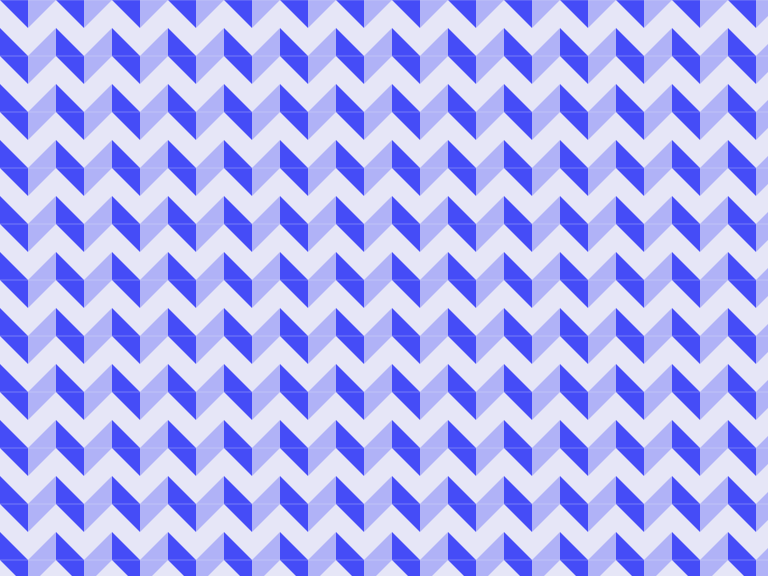
Write a WebGL 2 fragment shader that draws this pattern.

```glsl
#version 300 es
precision highp float;
// Folded zigzag ribbons: each square cell holds a dark and a mid-tone slanted
// face, made by folding x into a triangle wave and cutting stripes along it.
// A hairline seam crosses the faces at every cell boundary.

uniform vec2 u_resolution;
out vec4 outColor;

const float CELLS_DOWN    = 10.2857;  // cells in the canvas height
const float SEAM_WIDTH    = 0.016;    // in cells
const float SEAM_STRENGTH = 0.35;     // how much ground shows in the seam
const vec3  GROUND     = vec3(0.90, 0.90, 0.97);
const vec3  MID_FACE   = vec3(0.69, 0.70, 0.97);
const vec3  DARK_FACE  = vec3(0.27, 0.30, 0.97);

// Share of a pixel on the positive side of an edge at signed distance d.
float coverage(float d, float pixel) {
    return clamp(d / pixel + 0.5, 0.0, 1.0);
}

// Signed distance to a half-period stripe, positive for t in (0, 0.5).
float stripe(float t) {
    return 0.25 - abs(fract(t + 0.25) - 0.5);
}

void main() {
    // Cell coordinates, anchored at the top left corner, y downwards
    float pixel = CELLS_DOWN / u_resolution.y;
    vec2 cell = vec2(gl_FragCoord.x, u_resolution.y - gl_FragCoord.y) * pixel;

    // Zigzag ribbon: a horizontal stripe sheared along the folded x
    float column = fract(cell.x);
    float fold = min(column, 1.0 - column);
    float ribbon = coverage(stripe(cell.y - fold + 0.5) * inversesqrt(2.0), pixel);

    // Left half of each cell is dark, right half mid-tone
    vec3 face = mix(MID_FACE, DARK_FACE, coverage(stripe(cell.x), pixel));

    // Hairline seam, faded correctly when thinner than a pixel
    float toSeam = fract(cell.y + 0.5) - 0.5;
    float seam = coverage(toSeam + 0.5 * SEAM_WIDTH, pixel)
               - coverage(toSeam - 0.5 * SEAM_WIDTH, pixel);
    face = mix(face, GROUND, seam * SEAM_STRENGTH);

    outColor = vec4(mix(GROUND, face, ribbon), 1.0);
}
```
